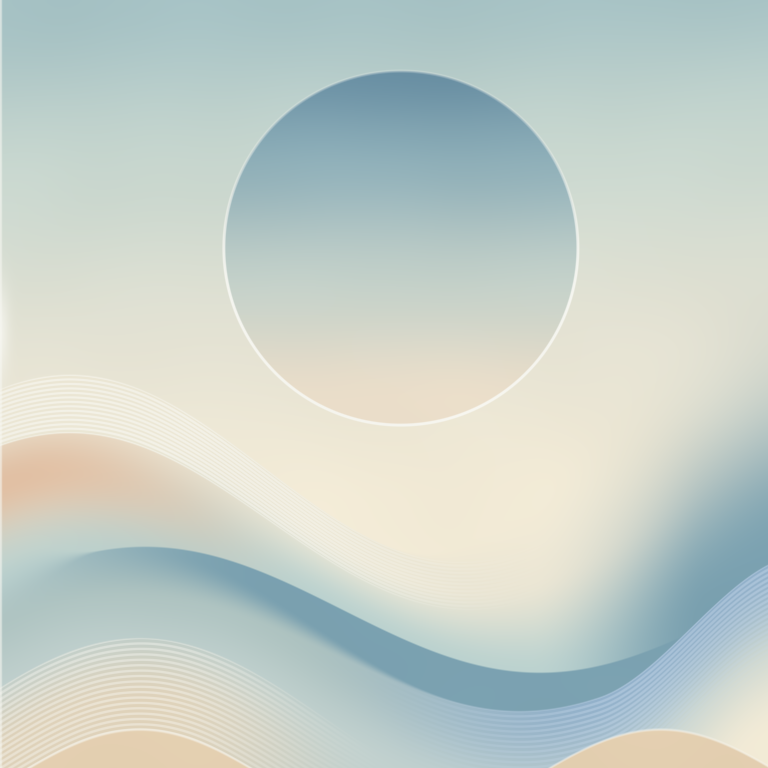
This background is drawn by a Shadertoy shader. Its source:

```glsl
// A calm pastel scene: a gradient disc floats in a hazy sky above flowing dunes.
// Every dune edge is a cosine running from a crest to a trough; fine contour
// lines follow the edges, and soft glows blend the layers together.

#define DISC_CENTER vec2(0.522, 0.677)
#define DISC_RADIUS 0.2305
#define UPPER_LINES 13.0
#define LOWER_LINES 17.0
#define LINE_STRENGTH 0.42
#define GLOW_HEIGHT 0.20
#define WOBBLE 0.12
#define MOTTLE 0.012

const float PI = 3.14159;
const vec3 CREAM = vec3(0.95, 0.92, 0.84);
const vec3 PEACH = vec3(0.88, 0.75, 0.64);
const vec3 SAND  = vec3(0.89, 0.82, 0.71);
const vec3 MIST  = vec3(0.73, 0.82, 0.81);
const vec3 BLUE  = vec3(0.48, 0.63, 0.69);
const vec3 AZURE = vec3(0.57, 0.69, 0.79);
const vec3 WHITE = vec3(0.97, 0.97, 0.95);

vec2 hashGradient(vec2 cell) {
    float n = fract(sin(dot(cell, vec2(127.1, 311.7))) * 43758.5);
    return vec2(cos(2.0 * PI * n), sin(2.0 * PI * n));
}

float gradientNoise(vec2 p) {
    vec2 i = floor(p), f = fract(p);
    vec2 u = f * f * f * (f * (f * 6.0 - 15.0) + 10.0), e = vec2(0, 1);
    float low  = mix(dot(hashGradient(i), f),
                     dot(hashGradient(i + e.yx), f - e.yx), u.x);
    float high = mix(dot(hashGradient(i + e.xy), f - e.xy),
                     dot(hashGradient(i + e.yy), f - e.yy), u.x);
    return mix(low, high, u.y);
}

// Height of a cosine edge through the given crest and trough
float wave(float x, vec2 crest, vec2 trough) {
    float phase = PI * (x - crest.x) / (trough.x - crest.x);
    return mix(crest.y, trough.y, 0.5 - 0.5 * cos(phase));
}

// Coverage of the side where d is positive
float cover(float d, float soft) { return smoothstep(-soft, soft, d); }

// Thin antialiased lines at whole values of t
float contours(float t) {
    float w = fwidth(t);
    float d = 0.5 - abs(fract(t) - 0.5);
    return 1.0 - smoothstep(0.08, 0.16 + w, d);
}

vec3 skyColor(float y) {
    vec3 c = mix(CREAM, vec3(0.90, 0.89, 0.83), smoothstep(0.34, 0.58, y));
    c = mix(c, vec3(0.78, 0.84, 0.81), smoothstep(0.52, 0.84, y));
    return mix(c, vec3(0.65, 0.76, 0.77), smoothstep(0.78, 1.02, y));
}

vec3 discColor(float y) {
    vec3 c = mix(vec3(0.92, 0.87, 0.79), vec3(0.77, 0.82, 0.79), smoothstep(0.47, 0.65, y));
    c = mix(c, vec3(0.55, 0.68, 0.72), smoothstep(0.61, 0.82, y));
    return mix(c, vec3(0.41, 0.56, 0.64), smoothstep(0.78, 0.92, y));
}

void mainImage(out vec4 fragColor, in vec2 fragCoord) {
    vec2 p = (fragCoord - 0.5 * iResolution.xy) / iResolution.y + 0.5;
    float px = 1.2 / iResolution.y;
    float x = p.x, y = p.y;
    float wobble = WOBBLE * gradientNoise(p * vec2(14.0, 9.0));

    // Dune edges, from the top down
    float veil   = wave(x, vec2(0.091, 0.512), vec2(0.599, 0.268));
    float hill   = wave(x, vec2(0.091, 0.436), vec2(0.612, 0.206));
    float ribbon = wave(x, vec2(0.189, 0.288), vec2(0.703, 0.124));
    float shore  = wave(x, vec2(0.169, 0.255), vec2(0.677, 0.074))
                 + 0.0625 * smoothstep(0.78, 1.0, x);
    float dune   = wave(x, vec2(0.182, 0.169), vec2(0.677, -0.048));
    float mound  = wave(x, vec2(0.182, 0.050), vec2(0.521, -0.081));

    // Sky, with a pale bloom on the left border
    vec3 col = skyColor(y + 0.04 * (0.5 - x));
    float bloom = exp(-pow(x / 0.012, 2.0) - pow((y - 0.57) / 0.06, 2.0));
    col = mix(col, WHITE, 0.7 * bloom);

    // Disc and its bright rim
    float d = length(p - DISC_CENTER) - DISC_RADIUS;
    col = mix(col, discColor(y), cover(-d, px));
    float rim = 1.0 - smoothstep(0.0007, 0.0007 + 1.5 * px, abs(d));
    col = mix(col, WHITE, rim * mix(0.9, 0.25, smoothstep(0.6, 0.88, y)));

    // Veil: cream at its crest, misty towards the ribbon
    float depth = (veil - y) / max(veil - ribbon, 0.05);
    vec3 veilColor = mix(vec3(0.92, 0.90, 0.83), MIST, smoothstep(0.25, 1.05, depth));
    col = mix(col, veilColor, cover(veil - y, mix(px, 0.12, smoothstep(0.5, 0.85, x))));
    float band = (veil - y) / (veil - hill);
    float inBand = cover(veil - y, px) * cover(y - hill, px);
    float veilFade = 1.0 - smoothstep(0.25, 0.75, x);
    col = mix(col, WHITE, LINE_STRENGTH * 1.4 * inBand * veilFade * contours(band * UPPER_LINES + wobble));

    // Warm hill below the veil
    float warm = exp(-pow((hill - y - 0.05) / 0.06, 2.0)) * (1.0 - smoothstep(0.02, 0.42, x));
    col = mix(col, PEACH, warm * cover(hill - y, px));

    // Blue glow rising on the right
    float glow = exp(-pow(max(y - shore, 0.0) / GLOW_HEIGHT, 2.0)) * smoothstep(0.69, 0.92, x);
    col = mix(col, BLUE, glow);

    // Dark ribbon, dissolving at its left end
    vec3 ribbonColor = mix(vec3(0.72, 0.80, 0.79), BLUE, smoothstep(0.0, 0.42, x + 0.08));
    col = mix(col, ribbonColor, cover(ribbon - y, mix(0.035, px, smoothstep(0.02, 0.13, x))));

    // Shore: azure edge, misty middle, cream corner on the right
    float fall = shore - y;
    vec3 shoreColor = mix(mix(MIST * 0.93, AZURE, smoothstep(0.35, 0.8, x)),
                          vec3(0.76, 0.82, 0.81), smoothstep(0.0, 0.13, fall));
    shoreColor = mix(shoreColor, CREAM, smoothstep(0.05, 0.23, fall) * smoothstep(0.68, 0.98, x));
    float ripple = contours(fall * 150.0 + wobble) * smoothstep(0.45, 0.85, x);
    shoreColor = mix(shoreColor, vec3(0.78, 0.85, 0.92), LINE_STRENGTH * ripple * (1.0 - smoothstep(0.03, 0.17, fall)));
    col = mix(col, shoreColor, cover(fall, mix(0.035, px, smoothstep(0.15, 0.6, x))));

    // Lined dune and the low mound in the left corner
    float duneFade = 1.0 - smoothstep(0.2, 0.52, x);
    float inDune = cover(dune - y, px) * duneFade;
    col = mix(col, SAND, 0.85 * inDune * smoothstep(-0.03, 0.085, dune - y));
    float layers = (dune - y) / (dune - mound) * LOWER_LINES + wobble;
    col = mix(col, WHITE, LINE_STRENGTH * inDune * contours(layers));
    col = mix(col, vec3(0.89, 0.81, 0.69), cover(mound - y, px));
    col = mix(col, WHITE, 0.5 * (1.0 - smoothstep(0.0, 0.003, abs(mound - y))));

    // Thin light border and faint mottling
    col = mix(col, WHITE, 0.6 * (1.0 - smoothstep(0.001, 0.004, x)));
    col += MOTTLE * gradientNoise(p * 6.0);
    fragColor = vec4(clamp(col, 0.0, 1.0), 1.0);
}
```
